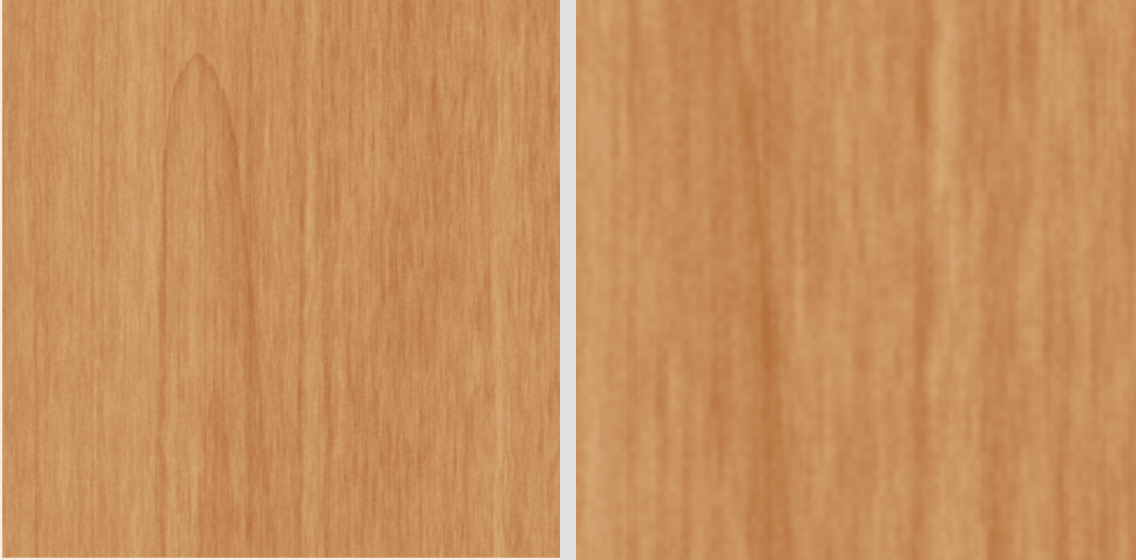
Left: the whole. Right: its middle third, enlarged.
Write a Shadertoy shader that draws this texture.

```glsl
// Pale cherry wood board: layered vertical fibre noise, long growth bands and
// two nested cathedral arches shift one tone value, which runs along a
// tan colour ramp. A thin paper margin shows at the left and bottom.

const vec3 TAN = vec3(0.78, 0.562, 0.362);
const vec3 TONE_STEP = vec3(0.021, 0.036, 0.037);
const vec3 PAPER = vec3(0.965, 0.93, 0.89);

float hash(vec2 p) {
    vec3 q = fract(vec3(p.xyx) * 0.1031);
    q += dot(q, q.yzx + 33.33);
    return fract((q.x + q.y) * q.z);
}

// One column of smooth noise along y, shifted at random per column.
float column(float id, float y, float seed) {
    y += 17.0 * hash(vec2(id, seed));
    float cell = floor(y);
    float s = smoothstep(0.0, 1.0, y - cell);
    vec2 key = vec2(id + seed * 7.0, cell + 40.0);
    return mix(hash(key), hash(key + vec2(0.0, 1.0)), s);
}

// Fibre noise in -1..1; scale holds the number of cells across and along.
float fibre(vec2 p, vec2 scale, float seed) {
    p *= scale;
    float id = floor(p.x);
    float s = smoothstep(0.0, 1.0, p.x - id);
    return 2.0 * mix(column(id, p.y, seed), column(id + 1.0, p.y, seed), s) - 1.0;
}

// Soft vertical stripe, 1 at its centre.
float stripe(float x, float centre, float width) {
    float d = (x - centre) / width;
    return exp(-d * d);
}

// Depth inside an arch: positive within. Width and slope are left, right.
float archDepth(vec2 p, vec2 apex, vec2 width, vec2 slope) {
    float side = p.x - apex.x;
    float drop = apex.y - p.y;
    float rightSide = step(0.0, side);
    float curve = pow(1.0 - exp(-max(drop, 0.0) / 0.08), 0.7);
    float reach = mix(width.x, width.y, rightSide) * curve
                + mix(slope.x, slope.y, rightSide) * max(drop, 0.0)
                + 0.5 * min(drop, 0.0);
    return reach - abs(side);
}

// Dark late wood: crisp outer edge that fades inwards.
float lateWood(float depth, float fade) {
    return smoothstep(-0.004, 0.003, depth) * exp(-max(depth, 0.0) / fade);
}

// Growth bands and the slow change from light left to darker right.
float growthTone(vec2 p) {
    float tone = mix(0.25, -0.25, smoothstep(0.2, 0.65, p.x));
    tone += 0.6 * stripe(p.x, 0.25, 0.035);
    tone += 0.9 * stripe(p.x, 0.556, 0.008);
    tone += 1.0 * stripe(p.x, 0.89, 0.014);
    tone -= 0.7 * stripe(p.x, 0.537, 0.008);
    tone -= 0.9 * stripe(p.x, 0.587, 0.015);
    tone -= 0.3 * stripe(p.x, 0.7, 0.07);
    tone -= 0.9 * stripe(p.x, 0.165, 0.003);
    tone -= 0.7 * stripe(p.x, 0.13, 0.004);
    tone -= 0.6 * stripe(p.x, 0.21, 0.003);
    return tone;
}

// Fibres from broad to fine, with short dark pores denser on the right.
float fibreTone(vec2 p) {
    float rightward = smoothstep(0.3, 0.75, p.x);
    float tone = 0.3 * fibre(p, vec2(18.0, 0.8), 1.0);
    tone += 0.5 * fibre(p, vec2(70.0, 1.2), 2.0);
    tone += 0.5 * fibre(p, vec2(120.0, 2.5), 10.0);
    tone += mix(0.65, 0.9, rightward) * fibre(p, vec2(165.0, 17.0), 3.0);
    tone += 0.65 * fibre(p, vec2(240.0, 45.0), 4.0);
    tone += 0.55 * fibre(p, vec2(250.0, 210.0), 5.0);
    float pores = smoothstep(0.2, 0.7, fibre(p, vec2(150.0, 20.0), 6.0));
    float lines = smoothstep(0.35, 0.75, fibre(p, vec2(125.0, 0.9), 7.0));
    return tone - mix(0.3, 0.95, rightward) * pores
                - mix(0.85, 0.5, rightward) * lines;
}

void mainImage(out vec4 fragColor, in vec2 fragCoord) {
    vec2 uv = fragCoord / iResolution.xy;

    // Very slight wander of the grain
    vec2 p = uv;
    p.x += 0.0015 * fibre(uv, vec2(3.0, 2.2), 8.0);

    // Cathedral arches with frayed edges
    float fray = 0.003 * fibre(uv, vec2(150.0, 16.0), 9.0);
    float outer = archDepth(p, vec2(0.355, 0.905), vec2(0.061, 0.057), vec2(0.02, 0.09)) + fray;
    float inner = archDepth(p, vec2(0.387, 0.31), vec2(0.024, 0.026), vec2(0.03, 0.02)) + fray;
    float outerRing = lateWood(outer, 0.018) * mix(0.55, 1.0, smoothstep(0.1, 0.75, uv.y));
    float innerHeart = lateWood(inner, 0.05);

    float tone = 0.36 + growthTone(p) + fibreTone(p);
    tone -= 2.2 * outerRing + 1.2 * innerHeart;
    tone = clamp(tone, -3.2, 2.4);

    vec3 wood = TAN + tone * TONE_STEP;
    wood += innerHeart * vec3(0.008, -0.004, 0.004);

    // Paper margin
    float board = smoothstep(0.0025, 0.0055, min(uv.x, uv.y));
    fragColor = vec4(mix(PAPER, wood, board), 1.0);
}
```
